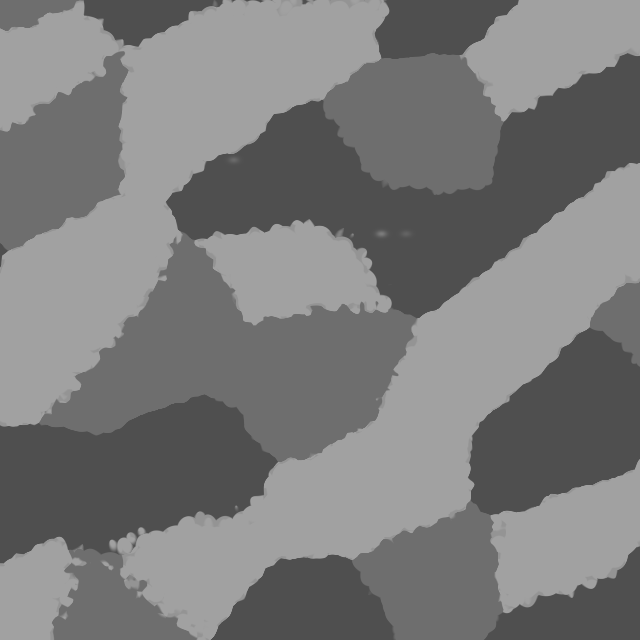
A three.js fragment shader for this texture:

```glsl
varying vec2 vUv;

const vec3 LIGHT_GREY = vec3(0.63);
const vec3 MID_GREY = vec3(0.43);
const vec3 DARK_GREY = vec3(0.31);
const vec3 RIM_GREY = vec3(0.58);
const float LIGHT_SHARE = 0.40;
const float MID_SHARE = 0.27;

vec2 hash2(vec2 cell) {
  vec2 s = vec2(dot(cell, vec2(127.1, 311.7)), dot(cell, vec2(269.5, 183.3)));
  return fract(sin(s) * 43758.5);
}

// Distance to the nearest jittered cell point
float cellDistance(vec2 p) {
  vec2 base = floor(p);
  float nearest = 2.0;
  for (int y = -1; y <= 1; y++) {
    for (int x = -1; x <= 1; x++) {
      vec2 cell = base + vec2(float(x), float(y));
      nearest = min(nearest, distance(p, cell + hash2(cell)));
    }
  }
  return nearest;
}

// Layered sines that bend the patch outlines
vec2 sway(vec2 p, float frequency, float amplitude) {
  vec2 offset = vec2(0.0);
  for (int i = 0; i < 5; i++) {
    float phase = float(i) * 2.4;
    offset += amplitude * sin(p.yx * frequency + vec2(phase, phase + 1.7));
    p = mat2(0.8, 0.6, -0.6, 0.8) * p + offset;
    frequency *= 1.9;
    amplitude *= 0.52;
  }
  return offset;
}

// Turns and stretches the canvas so that patches lean up to the right
vec2 slant(vec2 p, float angle, vec2 patchSize) {
  float c = cos(angle);
  float s = sin(angle);
  return vec2(c * p.x + s * p.y, c * p.y - s * p.x) / patchSize;
}

// One-hot tone of a cell: light, mid, dark in evenly spread shares
vec3 cellTone(vec2 cell) {
  float rank = fract(dot(cell, vec2(0.7549, 0.5698)) + 0.13);
  float light = step(rank, LIGHT_SHARE);
  float dark = step(LIGHT_SHARE + MID_SHARE, rank);
  return vec3(light, 1.0 - light - dark, dark);
}

// Soft squared distance to the nearest cells of each tone
vec3 toneReach(vec2 p, float jitter, float sharpness) {
  vec2 base = floor(p);
  vec3 weight = vec3(1e-9);
  for (int y = -2; y <= 2; y++) {
    for (int x = -2; x <= 2; x++) {
      vec2 cell = base + vec2(float(x), float(y));
      vec2 away = cell + 0.5 + jitter * (hash2(cell) - 0.5) - p;
      weight += cellTone(cell) * exp(-sharpness * dot(away, away));
    }
  }
  return -log(weight) / sharpness;
}

float scallop(vec2 p, float count, float depth) {
  return depth * (cellDistance(p * count) - 0.4);
}

// Sparse, soft flecks
float glints(vec2 p, float count, float rarity) {
  vec2 cell = floor(p * count);
  vec2 local = fract(p * count) - 0.5;
  vec2 pick = hash2(cell + 71.0);
  float glow = exp(-dot(local * local, vec2(22.0, 60.0)));
  return step(rarity, pick.x) * pick.y * glow;
}

void main() {
  vec2 bent = vUv + sway(vUv, 9.0, 0.022);
  vec3 reach = toneReach(slant(bent, 0.48, vec2(0.26, 0.17)), 0.8, 9.0);

  // Small bumps along the borders
  reach.x += scallop(vUv, 44.0, 0.14);
  reach.y += scallop(vUv + 3.7, 50.0, 0.10);

  float edgeSoftness = 0.012;
  float lightEdge = min(reach.y, reach.z) - reach.x;
  float light = smoothstep(-edgeSoftness, edgeSoftness, lightEdge);
  float mid = smoothstep(-edgeSoftness, edgeSoftness, reach.z - reach.y);

  // Broken, slightly darker rim inside the light patches
  float broken = smoothstep(0.45, 0.55, cellDistance(vUv * 38.0 + 9.0));
  float rim = broken * (1.0 - smoothstep(0.04, 0.07, lightEdge));

  vec3 ground = mix(DARK_GREY, MID_GREY, mid);
  ground += 0.25 * glints(vUv, 26.0, 0.975) * (1.0 - mid);
  vec3 patchColor = mix(LIGHT_GREY, RIM_GREY, rim);
  gl_FragColor = vec4(mix(ground, patchColor, light), 1.0);
}
```
